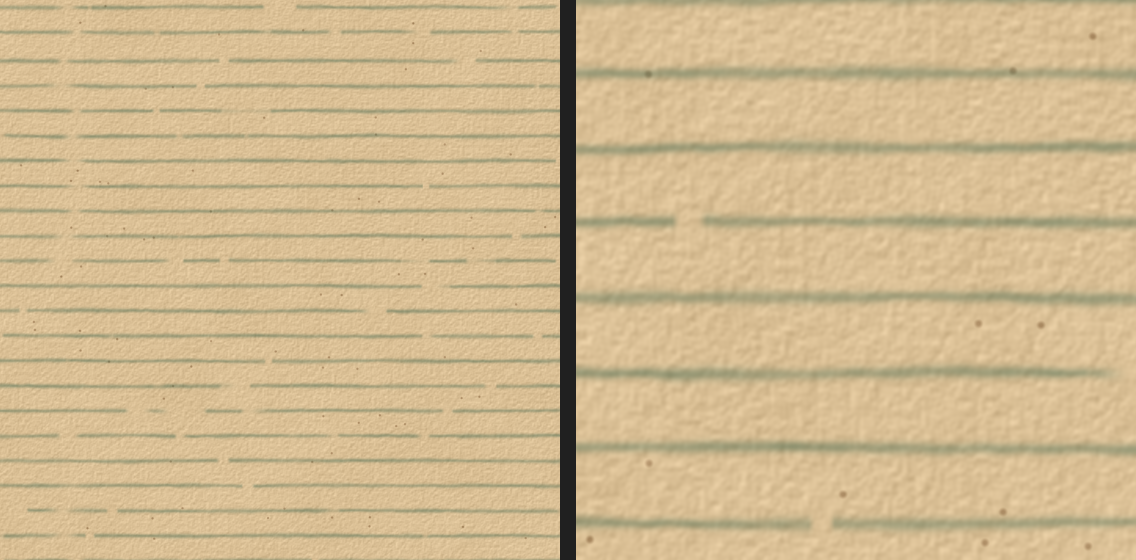
Left, the full canvas; right, a detail of the centre.
Write a WebGL 2 fragment shader that draws this texture.

```glsl
#version 300 es
precision highp float;
// Ruled kraft paper: soft grey-green horizontal lines on grainy tan stock.
// Each line is a Gaussian band with noise for its wobble, weight and gaps;
// the paper is relief-lit value noise with faint mottling and dark flecks.

#define LINE_PITCH 0.04461
#define FIRST_LINE -0.0014
#define TOP_SHIFT 0.0072
#define LINE_SIGMA 0.0026
#define WOBBLE 0.0022
#define GRAIN_CELLS 210.0
#define GRAIN_DEPTH 0.095
#define GAP_LEVEL 0.17
#define WORN_COLUMN 0.125
#define PAPER vec3(0.857, 0.752, 0.585)
#define INK vec3(0.575, 0.585, 0.450)

uniform vec2 u_resolution;
out vec4 fragColor;

float hash(vec2 p) {
    return fract(sin(dot(p, vec2(127.1, 311.7))) * 43758.5453);
}

float noise(vec2 p) {
    vec2 cell = floor(p);
    vec2 f = fract(p);
    f = f * f * (3.0 - 2.0 * f);
    float low = mix(hash(cell), hash(cell + vec2(1.0, 0.0)), f.x);
    float high = mix(hash(cell + vec2(0.0, 1.0)), hash(cell + vec2(1.0)), f.x);
    return mix(low, high, f.y);
}

// Fibrous relief, lit from the upper left.
float relief(vec2 uv) {
    vec2 p = uv * GRAIN_CELLS;
    vec2 light = vec2(-0.55, 0.65);
    float coarse = noise(p) - noise(p + light);
    float fine = noise(p * 1.7 + 31.0) - noise(p * 1.7 + 31.0 + light);
    return 0.65 * coarse + 0.45 * fine;
}

vec3 paperColor(vec2 uv) {
    float mottle = noise(uv * 45.0 + 9.0) + noise(uv * 14.0 + 4.0) - 1.0;
    vec3 color = PAPER + GRAIN_DEPTH * relief(uv);
    color += mottle * vec3(0.012, 0.014, 0.016);

    // Sparse brown flecks, at most one per cell.
    vec2 cell = floor(uv * 60.0);
    vec2 center = 0.25 + 0.5 * vec2(hash(cell + 3.1), hash(cell + 8.7));
    float fleck = 1.0 - smoothstep(0.03, 0.2, length(fract(uv * 60.0) - center));
    float present = step(0.975, hash(cell + 17.0));
    return color - present * fleck * vec3(0.18, 0.20, 0.19);
}

// How much ink remains along a line: random gaps and a rubbed column.
float inkLeft(float x, float row, float y) {
    float wear = mix(0.25, 1.0, hash(vec2(row, 71.0)));
    wear += 0.35 * smoothstep(0.91, 0.93, y);
    float level = GAP_LEVEL * wear;
    float body = noise(vec2(x * 25.0, row + 40.0));
    float gaps = smoothstep(0.25 * level, level, body);

    float center = WORN_COLUMN + 0.03 * (hash(vec2(row, 5.0)) - 0.5);
    float width = mix(0.008, 0.022, hash(vec2(row, 23.0)));
    float rubbedZone = smoothstep(0.48, 0.56, y) + 1.0 - smoothstep(0.1, 0.16, y);
    float rub = exp(-pow((x - center) / width, 2.0)) * rubbedZone;
    float weight = mix(0.72, 1.0, noise(vec2(x * 13.0, row + 80.0)));
    weight *= mix(0.85, 1.0, noise(vec2(x * 110.0, row + 95.0)));
    return gaps * weight * (1.0 - 0.92 * rub);
}

float ruledLine(vec2 uv) {
    // The two uppermost lines sit slightly above the regular spacing.
    float topEdge = FIRST_LINE + 20.5 * LINE_PITCH + 0.5 * TOP_SHIFT;
    float y = uv.y - FIRST_LINE - TOP_SHIFT * step(topEdge, uv.y);
    float row = floor(y / LINE_PITCH + 0.5);
    float offset = y - row * LINE_PITCH;

    // Slow bends and small ragged steps.
    offset += WOBBLE * (noise(vec2(uv.x * 9.0, row + 120.0)) - 0.5);
    offset += 0.5 * WOBBLE * (noise(vec2(uv.x * 80.0, row + 160.0)) - 0.5);
    float sigma = LINE_SIGMA * mix(0.8, 1.2, noise(vec2(uv.x * 30.0, row + 200.0)));
    float band = exp(-0.5 * offset * offset / (sigma * sigma));
    return band * inkLeft(uv.x, row, uv.y);
}

void main() {
    vec2 uv = gl_FragCoord.xy / u_resolution;
    vec3 paper = paperColor(uv);
    // Ink keeps part of the grain of the stock beneath it.
    vec3 ink = INK + 0.5 * (paper - PAPER);
    fragColor = vec4(mix(paper, ink, ruledLine(uv)), 1.0);
}
```
